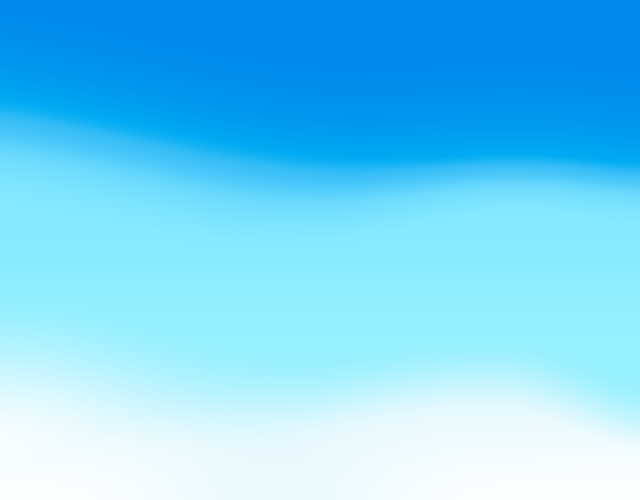
A Shadertoy shader for this background:

```glsl
// Soft sky gradient: deep blue above a wavy cyan band that fades into white mist

// Height of the blue band's lower border, measured down from the top
float blueBorder(float x) {
    float slope = 0.193 + 0.132 * smoothstep(-0.15, 0.58, x);
    float bump = (x - 0.8) / 0.14;
    return slope - 0.012 * exp(-bump * bump) + 0.006 * smoothstep(0.85, 1.0, x);
}

// Middle of the fade into mist, measured down from the top
float mistBorder(float x) {
    return 0.735 + 0.065 * smoothstep(0.0, 0.4, x)
                 - 0.045 * smoothstep(0.42, 0.75, x)
                 + 0.09 * smoothstep(0.78, 1.05, x);
}

void mainImage(out vec4 fragColor, in vec2 fragCoord) {
    vec2 uv = fragCoord / iResolution.xy;
    float x = uv.x;
    float depth = 1.0 - uv.y;

    // Deep blue, brightening toward its border
    float below = depth - blueBorder(x);
    float glow = clamp(1.0 + below / 0.21, 0.0, 1.0);
    vec3 color = mix(vec3(0.0, 0.545, 0.925), vec3(0.0, 0.675, 0.95), glow * glow);

    // Soft border into light blue, then cyan; tighter on the right
    float fade = below / mix(0.11, 0.065, smoothstep(0.3, 0.8, x));
    color = mix(color, vec3(0.19, 0.73, 0.965), smoothstep(-0.12, 0.3, fade));
    color = mix(color, vec3(0.42, 0.855, 0.995), smoothstep(0.05, 1.1, fade));
    color = mix(color, vec3(0.52, 0.915, 1.0), smoothstep(0.6, 1.9, fade));
    color = mix(color, vec3(0.59, 0.94, 1.0), smoothstep(0.42, 0.7, depth));

    // White mist, bluer in the middle and whiter toward the bottom
    float halfWidth = mix(0.14, 0.075, smoothstep(0.0, 0.65, x));
    float mist = smoothstep(-1.1, 1.1, (depth - mistBorder(x)) / halfWidth);
    float dip = (x - 0.43) / 0.2;
    float whiteness = smoothstep(0.76, 1.0, depth) * (1.0 - 0.8 * exp(-dip * dip));
    whiteness = max(whiteness, 0.75 * (1.0 - smoothstep(0.0, 0.3, x)));
    vec3 mistColor = mix(vec3(0.895, 0.975, 0.995), vec3(0.985, 0.997, 1.0), whiteness);
    color = mix(color, mistColor, mist);

    fragColor = vec4(color, 1.0);
}
```
